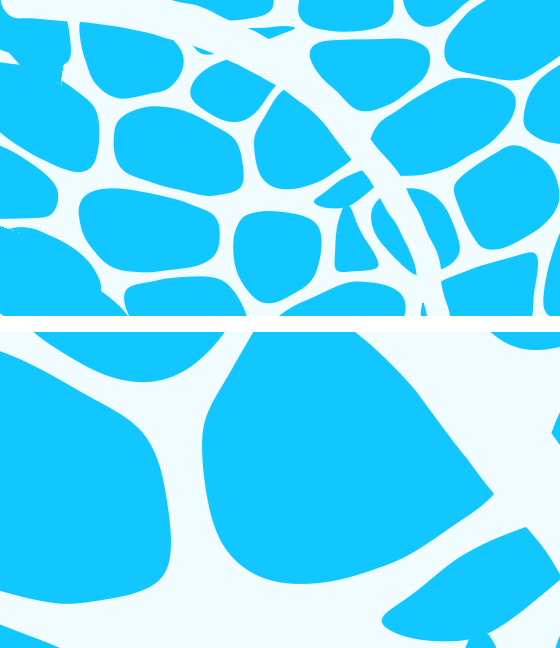
Top, the full canvas; bottom, a detail of the centre.
Reproduce this pattern procedurally as a Shadertoy shader.

```glsl
const vec3 WATER = vec3(0.07, 0.78, 1.00);
const vec3 FOAM = vec3(0.94, 0.99, 1.00);

// Lengths are in canvas heights
const vec2 PITCH = vec2(0.30, 0.26);      // spacing of the pools
const float STRETCH = 1.40;               // horizontal elongation
const float JITTER = 0.62;                // irregularity of the pools
const float SAG = 0.18;                   // rows dip towards the middle
const float GAP = 0.010;                  // half width of the foam lines
const float GAP_VARIATION = 0.012;
const float ROUNDING = 0.027;             // corner softness of pools
const float ISLET_ROUNDING = 0.012;
const float ISLET_CHANCE = 0.25;
const vec2 ISLET_RADIUS = vec2(0.038, 0.052);
const vec2 WARP = vec2(0.070, 0.012);     // broad and fine amplitude
const vec2 WARP_FREQUENCY = vec2(3.2, 11.0);
const vec2 RIVER_WIDTH = vec2(0.070, 0.038);  // half width, start and end
const int RIVER_STEPS = 20;
const float SEED = 17.0;

vec2 hash2(vec2 p) {
    vec3 q = fract(p.xyx * vec3(0.1031, 0.1030, 0.0973));
    q += dot(q, q.yzx + 33.33);
    return fract((q.xx + q.yz) * q.zy);
}

// Smooth two-channel noise in -0.5..0.5
vec2 noise2(vec2 p) {
    vec2 i = floor(p), f = p - i;
    f = f * f * f * (f * (f * 6.0 - 15.0) + 10.0);
    vec2 low = mix(hash2(i), hash2(i + vec2(1, 0)), f.x);
    vec2 high = mix(hash2(i + vec2(0, 1)), hash2(i + vec2(1, 1)), f.x);
    return mix(low, high, f.y) - 0.5;
}

// Jittered triangular lattice
vec2 site(vec2 id) {
    vec2 offset = JITTER * (hash2(id + SEED) - 0.5);
    return (vec2(id.x + 0.5 * id.y, id.y) + offset) * PITCH;
}

vec2 circumcenter(vec2 a, vec2 b, vec2 c) {
    b -= a;
    c -= a;
    float area = 2.0 * (b.x * c.y - b.y * c.x);
    return a + vec2(c.y * dot(b, b) - b.y * dot(c, c),
                    b.x * dot(c, c) - c.x * dot(b, b)) / area;
}

float halfPlane(vec2 p, vec2 center, vec2 target) {
    return dot(p - center, normalize(target - center));
}

// Inner distance of pools and of the islets at their junctions
float poolDistance(vec2 p) {
    vec2 base;
    base.y = round(p.y / PITCH.y);
    base.x = round(p.x / PITCH.x - 0.5 * base.y);

    vec2 nearest = vec2(0.0);
    float best = 1e5;
    for (int j = -2; j <= 2; j++)
    for (int i = -2; i <= 2; i++) {
        vec2 s = site(base + vec2(i, j));
        float d = dot(p - s, p - s);
        if (d < best) { best = d; nearest = s; }
    }

    // Exponential sum of edge distances rounds the corners
    float edges = 0.0, islet = -1.0;
    for (int j = -2; j <= 2; j++)
    for (int i = -2; i <= 2; i++) {
        vec2 id = base + vec2(i, j);
        vec2 s = site(id);
        vec2 across = s - nearest;
        if (dot(across, across) > 1e-6) {
            float d = dot(0.5 * (s + nearest) - p, normalize(across));
            edges += exp(-d / ROUNDING);
        }
        for (int k = 0; k < 2; k++) {
            vec2 pick = hash2(id + SEED + 40.0 + 60.0 * float(k));
            if (pick.x > ISLET_CHANCE) continue;
            vec2 a = site(id + vec2(k, k));
            vec2 b = site(id + vec2(1, 0));
            vec2 c = site(id + vec2(0, 1));
            vec2 q = circumcenter(a, b, c);
            float radius = mix(ISLET_RADIUS.x, ISLET_RADIUS.y, pick.y);
            edges += exp((radius - halfPlane(p, q, nearest)) / ROUNDING);
            vec3 sides = vec3(halfPlane(p, q, a), halfPlane(p, q, b), halfPlane(p, q, c));
            float sum = dot(exp((sides - radius) / ISLET_ROUNDING), vec3(1.0));
            islet = max(islet, -ISLET_ROUNDING * log(sum));
        }
    }
    return max(-ROUNDING * log(edges), islet);
}

vec2 riverPath(float t) {
    return vec2(0.062 + t * (2.17 - 0.84 * t), 1.0 - t * t);
}

// Distance to a broad, tapering foam stream
float riverDistance(vec2 p) {
    float d = 1e5;
    vec2 a = riverPath(0.0);
    for (int i = 1; i <= RIVER_STEPS; i++) {
        float t = 1.1 * float(i) / float(RIVER_STEPS);
        vec2 b = riverPath(t), ab = b - a;
        float h = clamp(dot(p - a, ab) / dot(ab, ab), 0.0, 1.0);
        float width = mix(RIVER_WIDTH.x, RIVER_WIDTH.y, t + (h - 1.0) * 1.1 / float(RIVER_STEPS));
        d = min(d, length(p - a - ab * h) - width);
        a = b;
    }
    return d;
}

void mainImage(out vec4 fragColor, in vec2 fragCoord) {
    vec2 uv = fragCoord / iResolution.y;
    vec2 broad = WARP.x * noise2(uv * WARP_FREQUENCY.x + SEED);
    vec2 fine = WARP.y * noise2(uv * WARP_FREQUENCY.y + SEED);

    // Bend the rows, then stretch the pools sideways
    vec2 p = uv + broad + fine;
    p.y -= SAG * (uv.x - 0.9) * (uv.x - 0.9);
    p.x /= STRETCH;

    float gap = GAP + GAP_VARIATION * noise2(uv * 2.6 + 50.0).x;
    float water = poolDistance(p + 3.0 * PITCH) - gap;
    water = min(water, riverDistance(uv + 0.4 * broad + fine));

    // One-pixel soft edge
    float pixel = max(length(vec2(dFdx(water), dFdy(water))), 1e-5);
    float cover = clamp(0.5 + water / pixel, 0.0, 1.0);
    fragColor = vec4(mix(FOAM, WATER, cover), 1.0);
}
```
